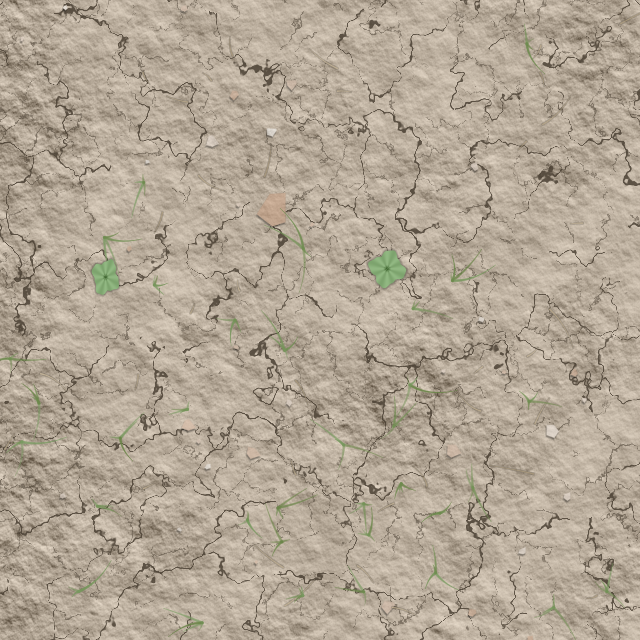
This texture is drawn by a Shadertoy shader. Its source:

```glsl
// Dry cracked soil seen from above, with clods, pebbles, straw and sparse weeds.
// A gradient-noise height field is lit from the top; warped Voronoi borders
// form the cracks, and hashed loops scatter the stones and plants.

const float TAU = 6.28318;
const vec3 SOIL = vec3(0.732, 0.682, 0.617);
const vec3 CRACK = vec3(0.29, 0.25, 0.20);
const vec3 STRAW = vec3(0.82, 0.75, 0.63);
const vec3 GRASS = vec3(0.41, 0.51, 0.27);
const vec3 LEAF = vec3(0.53, 0.68, 0.47);
const vec3 SHARD = vec3(0.76, 0.65, 0.56);

vec2 hash2(vec2 p) {
    vec3 q = fract(p.xyx * vec3(0.1031, 0.1030, 0.0973));
    q += dot(q, q.yzx + 33.33);
    return fract((q.xx + q.yz) * q.zy);
}

float cornerSlope(vec2 cell, vec2 offset) {
    return dot(hash2(cell) * 2.0 - 1.0, offset);
}

float gradientNoise(vec2 p) {
    vec2 i = floor(p), f = fract(p), o = vec2(0, 1);
    vec2 u = f * f * f * (f * (f * 6.0 - 15.0) + 10.0);
    return mix(mix(cornerSlope(i, f), cornerSlope(i + o.yx, f - o.yx), u.x),
               mix(cornerSlope(i + o, f - o), cornerSlope(i + 1.0, f - 1.0), u.x), u.y);
}

float fbm(vec2 p, int octaves, float gain) {
    float sum = 0.0, amp = 1.0;
    for (int i = 0; i < octaves; i++) {
        sum += amp * gradientNoise(p);
        p = mat2(1.62, 1.22, -1.22, 1.62) * p + 7.3;
        amp *= gain;
    }
    return sum;
}

// Rounded lumps, present in a share of the cells
float clods(vec2 p, float share) {
    vec2 cell = floor(p);
    float dome = 0.0;
    for (int k = 0; k < 9; k++) {
        vec2 c = cell + vec2(k % 3, k / 3) - 1.0;
        vec2 r = hash2(c + 51.0);
        float radius = mix(0.22, 0.5, r.y);
        float d = length(p - c - hash2(c)) / radius;
        dome = max(dome, step(r.x, share) * radius * max(0.0, 1.0 - d * d));
    }
    return dome;
}

float soilHeight(vec2 uv, float rough) {
    vec2 bent = uv + 0.006 * gradientNoise(uv * 40.0);
    return fbm(uv * 23.0, 5, 0.52) * (0.7 + 0.6 * rough)
         + 0.75 * clods(bent * 25.0, 0.08 + 0.4 * rough);
}

// Distance to the nearest Voronoi border, and a random value for that border
vec2 border(vec2 p) {
    vec2 base = floor(p), home = base, toHome = vec2(9), other = base;
    for (int k = 0; k < 9; k++) {
        vec2 c = base + vec2(k % 3, k / 3) - 1.0;
        vec2 v = c + hash2(c) - p;
        if (dot(v, v) < dot(toHome, toHome)) { toHome = v; home = c; }
    }
    float nearest = 9.0;
    for (int k = 0; k < 25; k++) {
        vec2 c = home + vec2(k % 5, k / 5) - 2.0;
        vec2 v = c + hash2(c) - p, across = v - toHome;
        if (dot(across, across) < 1e-4) continue;
        float d = dot(0.5 * (v + toHome), normalize(across));
        if (d < nearest) { nearest = d; other = c; }
    }
    return vec2(nearest, hash2(home + other + 17.0).x);
}

float cracks(vec2 uv, float scale, float share, float width, float px) {
    vec2 p = uv * scale;
    p += 0.42 * vec2(fbm(p * 1.9, 4, 0.55), fbm(p * 1.9 + 40.0, 4, 0.55));
    vec2 b = border(p);
    float w = width * clamp(0.75 + 1.7 * gradientNoise(uv * 13.0 + scale), 0.0, 1.6);
    float line = 1.0 - smoothstep(w - px, w + px, b.x / scale);
    return line * step(b.y, share) * smoothstep(0.0, 0.4 * width, w);
}

// Tapered, bent stroke starting at the origin
float blade(vec2 p, float angle, float len, float bend, float width) {
    vec2 dir = vec2(cos(angle), sin(angle));
    vec2 q = vec2(dot(p, dir), dot(p, vec2(-dir.y, dir.x)));
    float t = clamp(q.x / len, 0.0, 1.0);
    return length(vec2(q.x - t * len, q.y - bend * len * t * t)) - width * (1.0 - 0.8 * t);
}

// Irregular convex stone with five sides
float stone(vec2 p, float radius, float seed) {
    float d = -radius;
    for (float k = 0.0; k < 5.0; k++) {
        vec2 r = hash2(vec2(k, seed));
        float a = TAU * (k + 0.6 * r.x) / 5.0;
        d = max(d, dot(p, vec2(cos(a), sin(a))) - radius * mix(0.6, 1.1, r.y));
    }
    return d;
}

float cover(float d, float px) { return 1.0 - smoothstep(-px, px, d); }

void mainImage(out vec4 fragColor, in vec2 fragCoord) {
    vec2 uv = fragCoord / iResolution.y;
    float px = 0.8 / iResolution.y;

    // Soil relief, rougher and darker toward the left edge
    float patches = fbm(uv * 4.0 + 3.0, 3, 0.5);
    float rough = clamp(0.28 + 0.9 * patches + 0.6 * smoothstep(0.22, 0.0, uv.x), 0.0, 1.0);
    vec2 toLight = vec2(0.0008, 0.0024);
    float relief = soilHeight(uv, rough) - soilHeight(uv + toLight, rough);
    float shade = 0.85 * relief + 0.07 * fbm(uv * 9.0, 4, 0.6) - 0.07 * (rough - 0.28);
    shade -= 1.3 * shade * shade;
    vec3 color = SOIL + clamp(shade, -0.36, 0.17);

    // Wide cracks, then hairline ones
    color = mix(color, CRACK, 0.85 * cracks(uv, 9.0, 0.62, 0.0019, px));
    color = mix(color, CRACK, 0.55 * cracks(uv + 5.0, 21.0, 0.42, 0.0011, px));

    // Pebbles, the first one a large tan shard
    for (float i = 0.0; i < 34.0; i++) {
        vec2 r = hash2(vec2(i, 91.0));
        vec2 p = uv - (i < 1.0 ? vec2(0.43, 0.67) : hash2(vec2(i, 12.0)));
        float radius = i < 1.0 ? 0.027 : mix(0.003, 0.011, r.x * r.x);
        vec3 tint = i < 1.0 ? SHARD : mix(SHARD, vec3(0.87, 0.85, 0.82), r.y);
        color *= 1.0 - 0.35 * cover(stone(p + vec2(0.001, 0.003), radius, i), 0.002);
        color = mix(color, tint + 0.5 * shade, cover(stone(p, radius, i), px));
    }

    // Dry straw with a thin shadow
    for (float i = 0.0; i < 36.0; i++) {
        vec2 r = hash2(vec2(i, 33.0)), s = hash2(vec2(i, 64.0));
        vec2 p = uv - hash2(vec2(i, 27.0));
        float d = blade(p, TAU * r.x, mix(0.015, 0.07, r.y * r.y), s.x - 0.5, 0.0012);
        color *= 1.0 - 0.25 * cover(d - 0.001, 0.0015);
        color = mix(color, STRAW - 0.15 * s.y, 0.8 * cover(d, px));
    }

    // Grass tufts
    for (float i = 0.0; i < 34.0; i++) {
        vec2 p = uv - hash2(vec2(i, 145.0));
        if (dot(p, p) > 0.012) continue;
        for (float k = 0.0; k < 4.0; k++) {
            vec2 r = hash2(vec2(i * 4.0 + k, 205.0)), s = hash2(vec2(i * 4.0 + k, 238.0));
            float d = blade(p, TAU * r.x, mix(0.012, 0.07, r.y * r.y), s.x - 0.5, 0.0021);
            vec3 green = mix(GRASS, LEAF, 0.6 * s.y);
            color = mix(color, green, mix(0.45, 0.9, s.x) * cover(d, px));
        }
    }

    // Two broad lobed leaves with a dark heart
    for (float i = 0.0; i < 2.0; i++) {
        vec2 p = uv - mix(vec2(0.605, 0.58), vec2(0.165, 0.567), i);
        p.x *= 1.0 + 0.3 * i;
        float a = atan(p.y, p.x), r = length(p);
        float d = r - 0.026 - 0.004 * cos(4.0 * a + 1.0 + i) - 0.001 * cos(11.0 * a);
        color *= 1.0 - 0.3 * cover(d - 0.002, 0.003);
        vec3 green = LEAF + 0.04 * cos(8.0 * a) - 0.25 * smoothstep(0.007, 0.0, r);
        color = mix(color, green, cover(d, px));
    }

    fragColor = vec4(color, 1.0);
}
```
